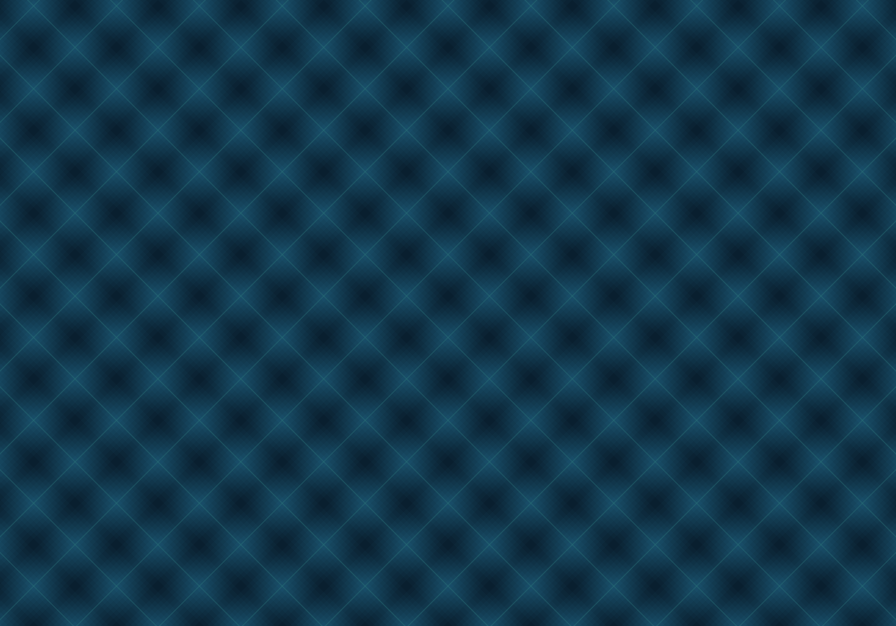
Give the GLSL for this pattern, as a WebGL 2 fragment shader.

```glsl
#version 300 es
precision highp float;
// Diagonal tartan in deep teal: two crossed sets of stepped stripes are
// averaged into soft light and dark diamonds, and a fine pale thread
// follows the lightest stripe of each set.

uniform vec2 u_resolution;
out vec4 outColor;

// Lengths are fractions of the canvas width.
const float PERIOD = 0.0925;               // between light diamonds in a row
const vec2 LIGHT_CENTER = vec2(0.0, -0.0273); // one light diamond, from mid-canvas
const float STEPS = 7.0;                   // shades from dark to light stripe
const float THREAD_WIDTH = 0.0013;
const float THREAD_OPACITY = 0.36;

const vec3 DARK = vec3(0.037, 0.122, 0.184);
const vec3 LIGHT = vec3(0.094, 0.300, 0.402);
const vec3 THREAD = vec3(0.17, 0.46, 0.48);

// Distance to the nearest light stripe, in periods (0 to 0.5).
vec2 stripeDistance(vec2 p) {
    return abs(fract(p + 0.5) - 0.5);
}

// Staircase whose risers are softened over the given width.
vec2 softFloor(vec2 x, float width) {
    vec2 edge = floor(x + 0.5);
    return edge - 0.5 + clamp((x - edge) / width, -0.5, 0.5);
}

// Share of the pixel covered by a centred thread, exact for thin threads.
vec2 threadCoverage(vec2 dist, float width, float pixel) {
    vec2 right = min(dist + 0.5 * pixel, vec2(0.5 * width));
    vec2 left = max(dist - 0.5 * pixel, vec2(-0.5 * width));
    return clamp((right - left) / pixel, 0.0, 1.0);
}

void main() {
    vec2 p = (gl_FragCoord.xy - 0.5 * u_resolution) / u_resolution.x;
    p -= LIGHT_CENTER;

    // Diagonal axes, one unit per stripe period.
    vec2 diagonal = vec2(p.x + p.y, p.x - p.y) / PERIOD;
    float perUnit = sqrt(2.0) / PERIOD;
    float pixel = perUnit / u_resolution.x;

    // Stepped shade of each stripe set, then their mean.
    vec2 dist = stripeDistance(diagonal);
    vec2 ramp = (1.0 - 2.0 * dist) * STEPS;
    vec2 shade = softFloor(ramp, max(2.0 * STEPS * pixel, 0.001));
    shade = clamp(shade / (STEPS - 1.0), 0.0, 1.0);
    vec3 color = mix(DARK, LIGHT, 0.5 * (shade.x + shade.y));

    // Fine crossing threads.
    vec2 thread = threadCoverage(dist, THREAD_WIDTH * perUnit, pixel);
    color = mix(color, THREAD, THREAD_OPACITY * thread.x);
    color = mix(color, THREAD, THREAD_OPACITY * thread.y);

    outColor = vec4(color, 1.0);
}
```
